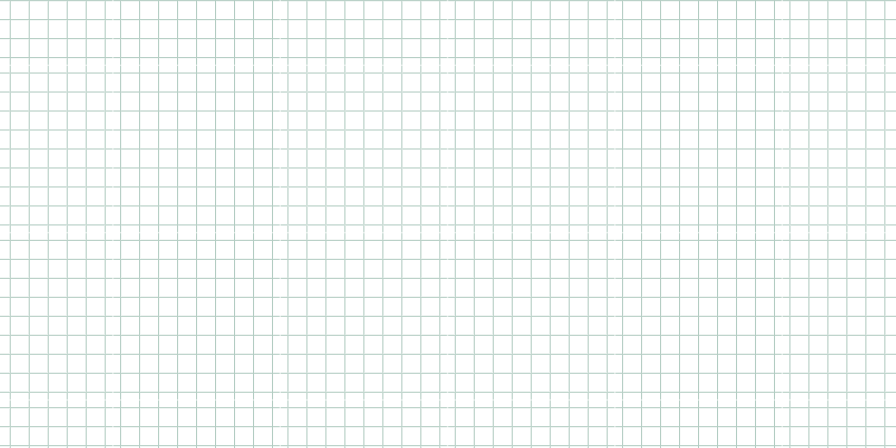
Reproduce this pattern procedurally as a Shadertoy shader.

```glsl
// Pale green graph paper: tiles of nine by nine thin lines, with narrow cells at the seams.
// Lengths are fractions of the canvas height.
#define TILE 0.3735
#define PITCH 0.04238
#define LINE_WIDTH 0.0024
#define SEAM_WIDTH 0.0032
#define SEAM_FADE 0.55
#define SEAM_ORIGIN vec2(-0.0010, -0.0193)
#define PAPER vec3(1.0)
#define INK vec3(0.70, 0.80, 0.76)

// Share of a pixel covered by a band whose centre lies at the given distance.
vec2 bandCoverage(vec2 dist, float width, float pixel) {
    return clamp((0.5 * (width + pixel) - dist) / pixel, 0.0, min(1.0, width / pixel));
}

void mainImage(out vec4 fragColor, in vec2 fragCoord) {
    float pixel = 1.0 / iResolution.y;
    vec2 p = (fragCoord - 0.5 * iResolution.xy) * pixel;

    // Position from the middle of the tile
    vec2 q = (fract((p - SEAM_ORIGIN) / TILE) - 0.5) * TILE;

    // x holds the upright lines, y the level ones
    vec2 lineDist = abs(q - PITCH * round(q / PITCH));
    vec2 lines = bandCoverage(lineDist, LINE_WIDTH, pixel);

    // Lines fade where they cross a tile seam
    vec2 seams = bandCoverage(0.5 * TILE - abs(q), SEAM_WIDTH, pixel);
    lines *= 1.0 - SEAM_FADE * seams.yx;

    float ink = max(lines.x, lines.y);
    fragColor = vec4(mix(PAPER, INK, ink), 1.0);
}
```
